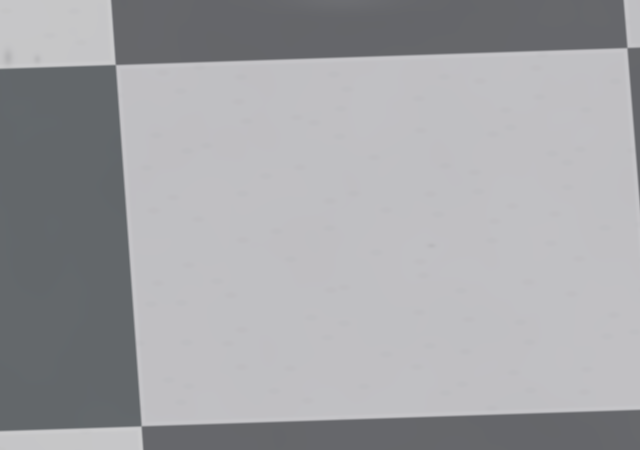
Write a WebGL 2 fragment shader that draws this pattern.

```glsl
#version 300 es
precision highp float;

uniform vec2 u_resolution;
out vec4 outColor;

const float ASPECT = 1.4222;
const vec3 LIGHT_TILE = vec3(0.752, 0.750, 0.762);
const vec3 DARK_TILE = vec3(0.398, 0.402, 0.416);

vec2 hash2(vec2 p) {
    vec2 q = vec2(dot(p, vec2(127.1, 311.7)), dot(p, vec2(269.5, 183.3)));
    return fract(sin(q) * 4375.85);
}

// Skewed tile coordinates: slanted columns and gently rising rows
vec2 tileCoords(vec2 p, vec2 size) {
    float columnLine = 0.3185 - 0.0714 * p.y;
    float rowLine = 0.0420 + 0.0332 * p.x;
    return (p - vec2(columnLine, rowLine)) / size;
}

// Distance to the nearest grid line, its sign flipping from tile to tile
vec2 signedLineDistance(vec2 t, vec2 size) {
    vec2 parity = 1.0 - 2.0 * mod(floor(t), 2.0);
    return (0.5 - abs(fract(t) - 0.5)) * parity * size;
}

// Layered sines for broad, cloudy unevenness
float mottle(vec2 p) {
    float sum = 0.0;
    float amplitude = 0.5;
    for (int i = 0; i < 4; i++) {
        sum += amplitude * sin(p.x + 1.7 * sin(p.y)) * sin(p.y + 1.3 * sin(p.x));
        p = mat2(1.5, 1.1, -1.1, 1.5) * p + 2.3;
        amplitude *= 0.55;
    }
    return sum;
}

// Cellular noise: distance to the nearest scattered point
float cellular(vec2 p) {
    vec2 cell = floor(p);
    float nearest = 2.0;
    for (int y = -1; y <= 1; y++) {
        for (int x = -1; x <= 1; x++) {
            vec2 neighbour = cell + vec2(x, y);
            nearest = min(nearest, length(neighbour + hash2(neighbour) - p));
        }
    }
    return nearest;
}

float smudge(vec2 p, vec2 centre, vec2 radius) {
    vec2 d = (p - centre) / radius;
    return exp(-dot(d, d));
}

void main() {
    vec2 p = gl_FragCoord.xy / u_resolution * vec2(ASPECT, 1.0);
    vec2 size = vec2(1.1478 - 0.0092 * p.y, 0.8050);
    vec2 t = tileCoords(p, size);
    vec2 tile = floor(t);

    // Soft checkerboard
    float softness = max(0.0035, 0.8 / u_resolution.y);
    vec2 lineDistance = signedLineDistance(t, size);
    vec2 side = smoothstep(-softness, softness, lineDistance) * 2.0 - 1.0;
    float lightness = 0.5 + 0.5 * side.x * side.y;

    // Small shade changes between tiles
    float sideColumn = step(tile.x, -0.5);
    vec3 light = LIGHT_TILE + sideColumn * vec3(0.022, 0.024, 0.018);
    vec3 dark = DARK_TILE + sideColumn * vec3(-0.010, 0.002, 0.000);
    vec3 color = mix(dark, light, lightness);

    // Pale rim just inside the light tiles
    float edge = min(abs(lineDistance.x), abs(lineDistance.y));
    float rim = exp(-pow((edge - 0.006) / 0.004, 2.0));
    color += 0.018 * rim * lightness;

    // Cloudy shading and faint scuffs
    color += 0.006 * mottle(p * 5.0);
    float scuff = 1.0 - smoothstep(0.04, 0.16, cellular(p * vec2(8.0, 15.0)));
    color -= 0.010 * scuff * lightness;

    // Worn spots
    float stains = smudge(p, vec2(0.018, 0.872), vec2(0.010, 0.018))
                 + 0.7 * smudge(p, vec2(0.083, 0.868), vec2(0.008, 0.010))
                 + 0.5 * smudge(p, vec2(0.959, 0.454), vec2(0.009, 0.005));
    color -= 0.07 * stains * lightness;
    float sheen = smudge(p, vec2(0.760, 1.000), vec2(0.130, 0.025));
    color += 0.030 * sheen * (1.0 - lightness);

    outColor = vec4(clamp(color, 0.0, 1.0), 1.0);
}
```
